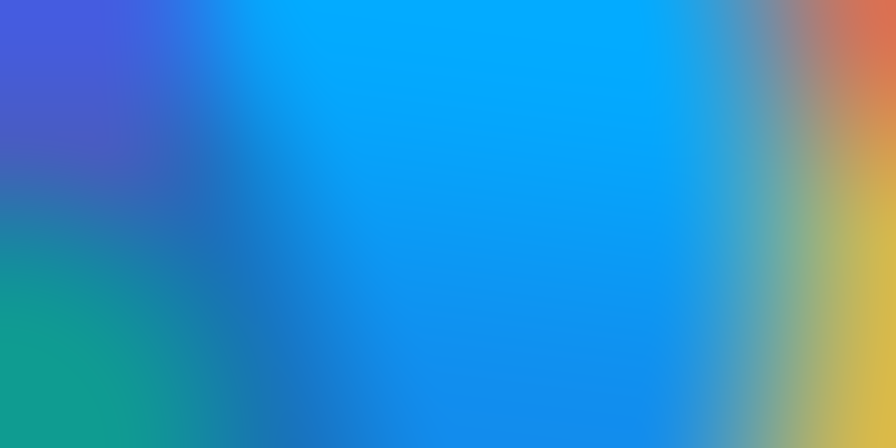
Give the GLSL for this background, as a Shadertoy shader.

```glsl
// A soft blurred colour field: an azure ground that brightens upward,
// shaded blue, violet and teal on the left, and a warm band on the right.
// Each layer is a colour blended in through a wide smoothstep mask.

// Azure ground, lighter toward the top and slightly toward the right
vec3 azureGround(vec2 p) {
    float lift = smoothstep(0.0, 1.0, p.y + 0.25 * (p.x - 0.5));
    return mix(vec3(0.07, 0.55, 0.93), vec3(0.01, 0.67, 1.0), lift);
}

// Deep blue shade behind a slanted, gently fading edge
vec3 addShade(vec3 color, vec2 p) {
    vec3 shade = mix(vec3(0.10, 0.43, 0.72), vec3(0.12, 0.50, 0.90),
                     smoothstep(0.6, 1.0, p.y));
    return mix(shade, color, smoothstep(0.28, 0.52, p.x + 0.17 * p.y));
}

// Violet glow in the upper left
vec3 addViolet(vec3 color, vec2 p) {
    vec3 violet = mix(vec3(0.29, 0.36, 0.73), vec3(0.27, 0.36, 0.88),
                      smoothstep(0.55, 1.0, p.y));
    float mask = (1.0 - smoothstep(0.10, 0.30, p.x)) * smoothstep(0.3, 0.7, p.y);
    return mix(color, violet, mask);
}

// Teal glow, a quarter ellipse around the lower left corner
vec3 addTeal(vec3 color, vec2 p) {
    float radius = length(p / vec2(0.25, 0.5));
    return mix(color, vec3(0.06, 0.61, 0.57), 1.0 - smoothstep(0.45, 1.45, radius));
}

// Warm right side: yellow below, coral above, receding at mid height
vec3 addWarmth(vec3 color, vec2 p) {
    vec3 warm = mix(vec3(0.86, 0.73, 0.28), vec3(0.86, 0.44, 0.32),
                    smoothstep(0.42, 0.98, p.y));
    float recess = 0.025 * sin(3.14159 * p.y);
    return mix(color, warm, smoothstep(0.70, 1.0, p.x - recess));
}

void mainImage(out vec4 fragColor, in vec2 fragCoord) {
    vec2 p = fragCoord / iResolution.xy;

    vec3 color = azureGround(p);
    color = addShade(color, p);
    color = addViolet(color, p);
    color = addTeal(color, p);
    color = addWarmth(color, p);

    fragColor = vec4(color, 1.0);
}
```
